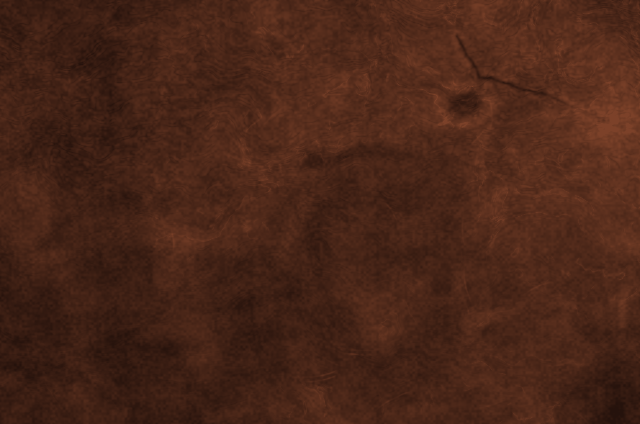
Give the GLSL for this texture, as a WebGL 1 fragment shader.

```glsl
precision highp float;
// Worn dark brown leather: cloudy patina, fine wrinkles, scratches, a crease and a scar.

uniform vec2 u_resolution;

const vec3 DARK_HIDE = vec3(0.200, 0.100, 0.064);
const vec3 WORN_HIDE = vec3(0.420, 0.220, 0.138);
const float BASE_TONE = 0.41;
const float CLOUD_CONTRAST = 1.05;
const float MOTTLE_CONTRAST = 0.60;
const float WRINKLE_CONTRAST = 0.34;
const float PORE_CONTRAST = 0.30;
const float VEIN_STRENGTH = 0.30;
const float SCRATCH_STRENGTH = 0.38;
const int SCRATCH_COUNT = 44;

float hash(vec2 p) {
  return fract(sin(dot(p, vec2(127.1, 311.7))) * 43758.5453);
}

float noise(vec2 p) {
  vec2 i = floor(p), f = fract(p);
  f = f * f * (3.0 - 2.0 * f);
  return mix(mix(hash(i), hash(i + vec2(1.0, 0.0)), f.x),
             mix(hash(i + vec2(0.0, 1.0)), hash(i + vec2(1.0, 1.0)), f.x), f.y);
}

float fbm(vec2 p) {
  float sum = 0.0, amp = 0.516;
  for (int i = 0; i < 5; i++) {
    sum += amp * noise(p);
    p = mat2(1.6, 1.2, -1.2, 1.6) * p + 7.3;
    amp *= 0.5;
  }
  return sum;
}

// Thin lines where the noise crosses its middle value
float ridge(float n, float sharpness) {
  return pow(1.0 - abs(2.0 * n - 1.0), sharpness);
}

// Soft elliptical patch
float patch2(vec2 p, vec2 center, vec2 radius) {
  vec2 q = (p - center) / radius;
  return exp(-dot(q, q));
}

float segmentDistance(vec2 p, vec2 a, vec2 b) {
  vec2 ab = b - a;
  return length(p - a - ab * clamp(dot(p - a, ab) / dot(ab, ab), 0.0, 1.0));
}

// Slightly bowed stroke that fades towards both ends
float scratch(vec2 p, vec2 center, float angle, float halfLength, float width) {
  float c = cos(angle), s = sin(angle);
  vec2 q = mat2(c, -s, s, c) * (p - center);
  float along = q.x / halfLength;
  float across = (q.y - 0.12 * halfLength * along * along) / width;
  return exp(-across * across) * (1.0 - smoothstep(0.3, 1.0, abs(along)));
}

float scratches(vec2 p, float aspect) {
  float sum = 0.0;
  for (int i = 0; i < SCRATCH_COUNT; i++) {
    float id = float(i);
    vec2 center = vec2(hash(vec2(id, 1.3)) * aspect, hash(vec2(id, 2.7)));
    float angle = 6.283 * hash(vec2(id, 4.1));
    float halfLength = mix(0.015, 0.06, hash(vec2(id, 5.9)));
    float strength = mix(0.15, 0.85, pow(hash(vec2(id, 7.7)), 2.0));
    sum += strength * scratch(p, center, angle, halfLength, 0.0024);
  }
  // Two parallel pairs near the lower edge
  for (int i = 0; i < 4; i++) {
    float pair = floor(float(i) / 2.0), side = mod(float(i), 2.0);
    vec2 center = vec2(0.76 + 0.08 * pair, 0.103 + 0.065 * pair + 0.011 * side);
    sum += scratch(p, center, 0.25 - 0.3 * pair, 0.055, 0.0022);
  }
  return sum;
}

void main() {
  vec2 p = gl_FragCoord.xy / u_resolution.y;
  float aspect = u_resolution.x / u_resolution.y;
  vec2 warp = vec2(fbm(p * 5.0), fbm(p * 5.0 + 31.7)) - 0.5;
  vec2 w = p + 0.12 * warp;

  // Cloudy patina and finer mottling
  float clouds = fbm(w * 4.0 + 3.1);
  float mottle = fbm(w * 22.0 + 11.0);
  float tone = BASE_TONE + CLOUD_CONTRAST * (clouds - 0.5) + MOTTLE_CONTRAST * (mottle - 0.5);

  // Broad light, rubbed areas and dark stains
  tone += 0.14 * (p.y - 0.5) + 0.06 * (p.x - 0.5 * aspect);
  vec2 edge = (p / vec2(aspect, 1.0) - 0.5) * 2.0;
  tone -= 0.16 * smoothstep(0.8, 1.9, dot(edge, edge));
  tone += 0.30 * patch2(w, vec2(1.22, 0.70), vec2(0.32, 0.07));
  tone += 0.22 * patch2(w, vec2(1.46, 0.70), vec2(0.10, 0.12));
  tone += 0.20 * patch2(w, vec2(0.13, 0.53), vec2(0.08, 0.07));
  tone += 0.22 * patch2(w, vec2(0.47, 0.16), vec2(0.04, 0.10));
  tone += 0.20 * patch2(w, vec2(1.22, 0.28), vec2(0.11, 0.04));
  tone -= 0.28 * patch2(w, vec2(0.06, 0.64), vec2(0.06, 0.04));
  tone -= 0.28 * patch2(w, vec2(0.77, 0.63), vec2(0.10, 0.022));

  // Horizontal wrinkles above, pores everywhere
  float wrinkleArea = mix(0.35, 1.0, smoothstep(0.35, 0.75, p.y + 0.6 * warp.x));
  float wrinkles = noise(vec2(w.x * 48.0, w.y * 135.0) + 5.0 * warp);
  tone += WRINKLE_CONTRAST * wrinkleArea * (0.5 - ridge(wrinkles, 1.0)) * 0.8;
  tone += PORE_CONTRAST * (noise(p * 165.0) - 0.5);

  // Pale broken veins and scratches
  float worn = smoothstep(0.42, 0.68, clouds);
  float veins = ridge(fbm(w * 13.0 + 4.0 * warp + 50.0), 14.0);
  float broken = smoothstep(0.25, 0.65, noise(p * 60.0 + 9.0));
  tone += VEIN_STRENGTH * veins * broken * (0.15 + worn);
  tone += SCRATCH_STRENGTH * scratches(p + 0.025 * warp, aspect) * (0.35 + 0.65 * broken);

  // Crease with rubbed rims
  vec2 c = p + 0.07 * warp;
  float crease = min(segmentDistance(c, vec2(1.07, 0.92), vec2(1.12, 0.83)),
                     segmentDistance(c, vec2(1.12, 0.83), vec2(1.29, 0.77)));
  crease = min(crease, segmentDistance(c, vec2(1.29, 0.77), vec2(1.48, 0.69)));
  float creaseDepth = 1.0 - 0.8 * smoothstep(1.22, 1.40, p.x);
  tone += 0.24 * exp(-pow((crease - 0.011) / 0.009, 2.0)) * broken;
  tone -= 0.50 * creaseDepth * exp(-pow(crease / 0.0045, 2.0));

  // Round scar with a wrinkled rim, and a rough fold at the right edge
  float scar = length((c - vec2(1.08, 0.765)) * vec2(0.9, 1.1));
  tone -= 0.42 * (1.0 - smoothstep(0.022, 0.05, scar));
  tone += 0.28 * exp(-pow((scar - 0.06) / 0.014, 2.0)) * (0.3 + veins + 0.5 * broken);
  float fold = segmentDistance(c, vec2(1.465, 0.18), vec2(1.47, 0.46));
  tone += (0.32 * exp(-pow(fold / 0.012, 2.0)) - 0.12 * exp(-pow(fold / 0.04, 2.0))) * broken;

  gl_FragColor = vec4(mix(DARK_HIDE, WORN_HIDE, clamp(tone, -0.25, 1.3)), 1.0);
}
```
